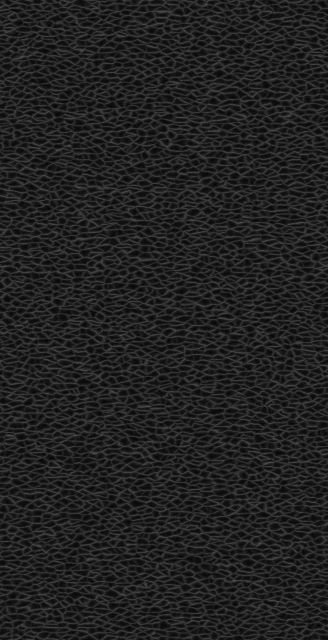
Write a Shadertoy shader that draws this texture.

```glsl
#define CELLS vec2(45.0, 88.0)
#define JITTER 0.86
#define DRIFT 0.6
#define WARP 0.3
#define CREASE_FALLOFF 0.165
#define CREASE_GAIN 0.23
#define BASE_TONE 0.037
#define SIDE_LIGHT 0.15
#define GRAIN 0.04
#define MOTTLE 0.04

float hash(vec2 p) {
    vec3 q = fract(vec3(p.xyx) * 0.1031);
    q += dot(q, q.yzx + 33.33);
    return fract((q.x + q.y) * q.z);
}

float noise(vec2 p) {
    vec2 i = floor(p), f = fract(p);
    f = f * f * (3.0 - 2.0 * f);
    return mix(mix(hash(i), hash(i + vec2(1, 0)), f.x),
               mix(hash(i + vec2(0, 1)), hash(i + vec2(1, 1)), f.x), f.y);
}

// Jittered centre of a pebble
vec2 pebbleCentre(vec2 id) {
    return id + 0.5 + JITTER * (vec2(hash(id + 17.0), hash(id + 71.0)) - 0.5);
}

// Brightness of the crease network between pebbles
float creases(vec2 p) {
    vec2 cell = floor(p), nearId = cell, nearOffset = vec2(0.0);
    float nearest = 1e3;
    for (int y = -1; y <= 1; y++)
    for (int x = -1; x <= 1; x++) {
        vec2 id = cell + vec2(x, y);
        vec2 offset = pebbleCentre(id) - p;
        float d = dot(offset, offset);
        if (d < nearest) {
            nearest = d;
            nearId = id;
            nearOffset = offset;
        }
    }

    // Each border glows on its own; upright ones stay faint
    float glow = 0.0;
    for (int y = -2; y <= 2; y++)
    for (int x = -2; x <= 2; x++) {
        vec2 id = nearId + vec2(x, y);
        if (x == 0 && y == 0) continue;
        vec2 offset = pebbleCentre(id) - p;
        vec2 across = normalize(offset - nearOffset);
        float border = dot(0.5 * (offset + nearOffset), across);
        vec2 facing = normalize(CELLS * vec2(across.x + across.y, across.x - across.y));
        float strength = mix(0.72, 1.13, hash(nearId + id + 5.0));
        strength *= mix(0.35, 1.1, abs(facing.y)) * (1.0 + SIDE_LIGHT * facing.y);
        glow = max(glow, strength * exp(-border / CREASE_FALLOFF));
    }
    return glow;
}

float leather(vec2 p) {
    // Slow drift varies the slant, fine wobble roughens the creases
    vec2 q = p * CELLS;
    q += DRIFT * (vec2(noise(p * 16.0), noise(p * 16.0 + 40.0)) - 0.5);
    q += WARP * (vec2(noise(q * 2.0), noise(q * 2.0 + 90.0)) - 0.5);

    // Diagonal axes turn the pebbles into flat diamonds
    vec2 diagonal = vec2(q.x + q.y, q.x - q.y) + 200.0;
    float tone = BASE_TONE + CREASE_GAIN * creases(diagonal);
    float patches = 0.6 * noise(p * 9.0 + 3.0) + 0.4 * noise(p * 27.0 + 8.0);
    tone *= 1.0 + MOTTLE * (patches - 0.5);
    return tone + GRAIN * (noise(p * 420.0) - 0.5);
}

void mainImage(out vec4 fragColor, in vec2 fragCoord) {
    // Four samples smooth the fine creases
    float tone = 0.0;
    for (int i = 0; i < 4; i++) {
        vec2 shift = 0.5 * vec2(i % 2, i / 2) - 0.25;
        tone += 0.25 * leather((fragCoord + shift) / iResolution.y);
    }
    fragColor = vec4(vec3(clamp(tone, 0.0, 1.0)), 1.0);
}
```
